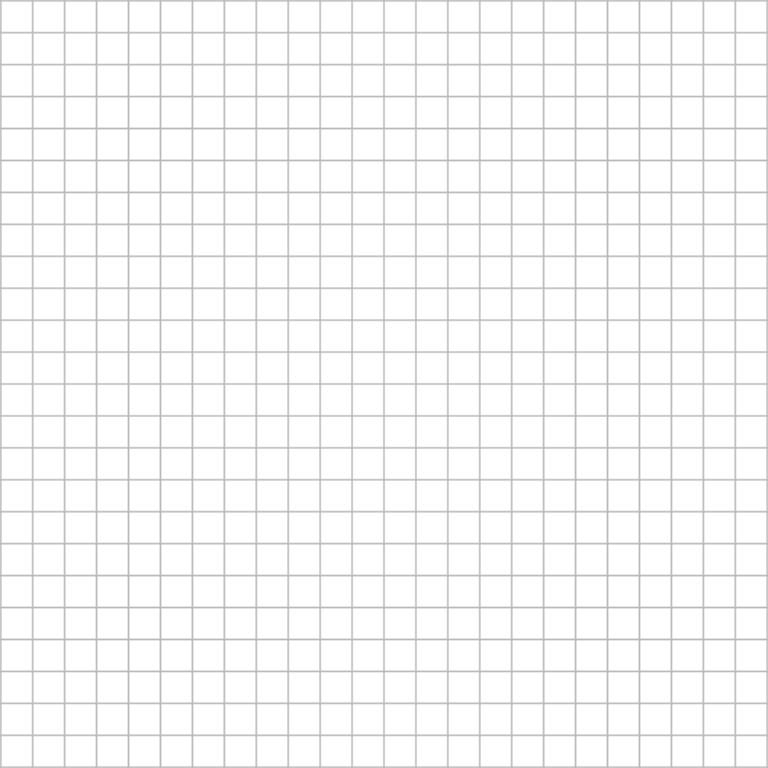
Give the GLSL for this pattern, as a WebGL 2 fragment shader.

```glsl
#version 300 es
precision highp float;

uniform vec2 u_resolution;
out vec4 fragColor;

const float CELLS = 24.0;
const float LINE_WIDTH = 1.0 / 481.0;  // twenty line widths per cell
const vec3 PAPER = vec3(1.0);
const vec3 LINE_GREY = vec3(0.72);

// Distance to the nearest line; outermost lines lie just inside the canvas
vec2 gridDistance(vec2 uv, float cells, float lineWidth) {
    float span = 1.0 - lineWidth;
    vec2 cell = (uv - 0.5 * lineWidth) / span * cells;
    return abs(fract(cell + 0.5) - 0.5) * span / cells;
}

// Tent-shaped line, widened and lightened when thinner than a pixel
vec2 softLine(vec2 dist, float reach, vec2 pixel) {
    vec2 filtered = max(vec2(reach), pixel);
    return clamp(1.0 - dist / filtered, 0.0, 1.0) * reach / filtered;
}

// Joined coverage of both axes, so crossings stay the line colour
float unite(vec2 coverage) {
    return 1.0 - (1.0 - coverage.x) * (1.0 - coverage.y);
}

void main() {
    vec2 uv = gl_FragCoord.xy / u_resolution;
    vec2 pixel = 1.0 / u_resolution;

    vec2 dist = gridDistance(uv, CELLS, LINE_WIDTH);
    float ink = unite(softLine(dist, LINE_WIDTH, pixel));

    fragColor = vec4(mix(PAPER, LINE_GREY, ink), 1.0);
}
```
